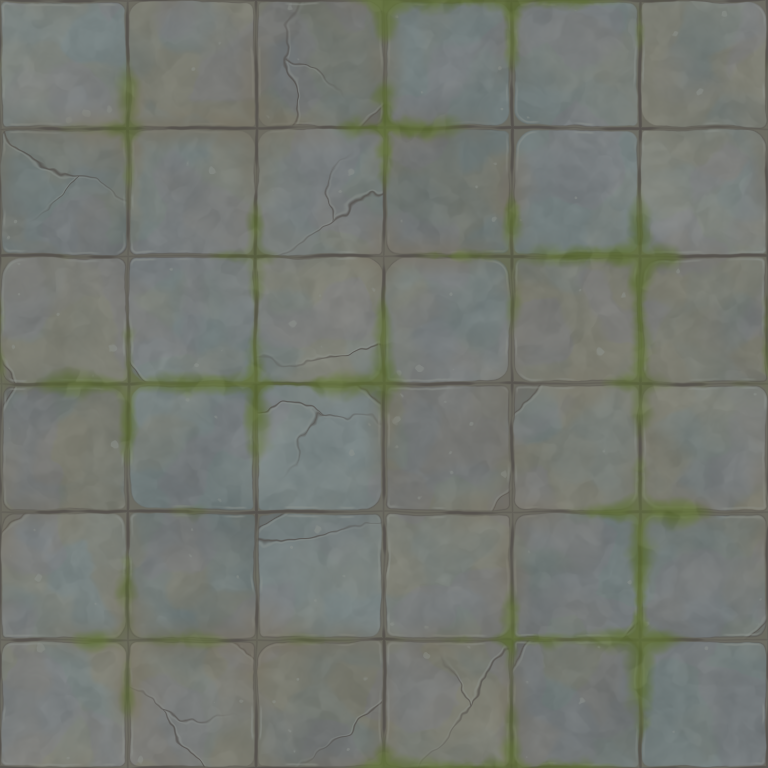
Write a Shadertoy shader that draws this texture.

```glsl
const float TILES = 6.0;
const vec3 STONE_COOL = vec3(0.448, 0.490, 0.490);
const vec3 STONE_WARM = vec3(0.483, 0.484, 0.440);
const vec3 STONE_VIOLET = vec3(0.472, 0.474, 0.490);
const vec3 JOINT = vec3(0.415, 0.410, 0.370);
const vec3 SHADOW = vec3(0.320, 0.305, 0.290);
const vec3 EARTH = vec3(0.460, 0.430, 0.365);
const vec3 RIM = vec3(0.550, 0.570, 0.550);
const vec3 MOSS = vec3(0.365, 0.435, 0.200);

float hash(vec2 p, float seed) {
    vec3 q = fract((p.xyx + seed * 17.31) * vec3(0.1031, 0.1030, 0.0973));
    q += dot(q, q.yzx + 33.33);
    return fract((q.x + q.y) * q.z);
}

// Value noise that wraps across the canvas
float noise(vec2 uv, float scale, float seed) {
    vec2 p = uv * scale, i = floor(p), f = fract(p);
    vec2 a = mod(i, scale), b = mod(i + 1.0, scale);
    f = f * f * (3.0 - 2.0 * f);
    return mix(mix(hash(a, seed), hash(vec2(b.x, a.y), seed), f.x),
               mix(hash(vec2(a.x, b.y), seed), hash(b, seed), f.x), f.y);
}

float fbm(vec2 uv, float scale, float seed) {
    float sum = 0.0, amp = 0.533;
    for (int k = 0; k < 4; k++) {
        sum += amp * noise(uv, scale, seed + float(k));
        scale *= 2.0;
        amp *= 0.5;
    }
    return sum;
}

// Soft-edged patches of constant value, like brush dabs
float dabs(vec2 uv, float scale, float seed) {
    vec2 p = uv * scale, i = floor(p);
    float sum = 0.0, total = 0.0;
    for (int y = -1; y <= 1; y++)
    for (int x = -1; x <= 1; x++) {
        vec2 c = i + vec2(x, y), id = mod(c, scale);
        vec2 r = c + vec2(hash(id, seed), hash(id, seed + 1.0)) - p;
        float w = exp(-11.0 * dot(r, r)) + 1e-6;
        sum += w * hash(id, seed + 2.0);
        total += w;
    }
    return sum / total;
}

float roundBox(vec2 p, float halfSize, float radius) {
    vec2 q = abs(p) - halfSize + radius;
    return length(max(q, 0.0)) + min(max(q.x, q.y), 0.0) - radius;
}

float line(float d, float width, float aa) {
    return 1.0 - smoothstep(width - aa, width + aa, abs(d));
}

vec2 direction(float angle) { return vec2(cos(angle), sin(angle)); }

// Main fracture with one branch: x is the dark gap, y its lit edge
vec2 fracture(vec2 p, vec2 id, float bend, float aa) {
    float angle = 6.2832 * hash(id, 31.0);
    vec2 n = direction(angle);
    float s = dot(p, n) - 0.1 - 0.22 * hash(id, 32.0) + bend;
    float along = dot(p, vec2(-n.y, n.x)) - 0.2 * (hash(id, 33.0) - 0.5);
    float turn = mix(0.5, 1.1, hash(id, 34.0));
    float b = along * cos(turn) + s * sin(turn) * 0.6 + bend * 0.5;
    float side = step(s, 0.0) * step(0.45, hash(id, 35.0)) * smoothstep(-0.5, -0.05, s);
    float fade = mix(0.35, 1.0, smoothstep(-0.4, 0.2, along));
    float gap = max(line(s, 0.007, aa) * fade, line(b, 0.005, aa) * side);
    float lit = max(line(s + 0.018, 0.007, aa) * fade, line(b - 0.015, 0.005, aa) * side);
    return vec2(gap, lit);
}

// Small pale pits scattered on a wrapping grid
float flecks(vec2 uv, float scale, float aa) {
    vec2 p = uv * scale, id = floor(p);
    vec2 c = 0.25 + 0.5 * vec2(hash(id, 41.0), hash(id, 42.0));
    float r = mix(0.04, 0.16, pow(hash(id, 43.0), 3.0));
    float d = length(fract(p) - c) + 0.1 * (noise(uv, scale * 8.0, 44.0) - 0.5);
    return step(0.88, hash(id, 45.0)) * (1.0 - smoothstep(r - aa, r + aa, d));
}

void mainImage(out vec4 fragColor, in vec2 fragCoord) {
    vec2 uv = fragCoord / iResolution.xy;
    float aa = max(TILES / iResolution.y, 0.006);
    vec2 warp = vec2(fbm(uv, 18.0, 1.0), fbm(uv, 18.0, 6.0)) - 0.5;
    vec2 grid = uv * TILES + 0.03 * warp;
    vec2 id = mod(floor(grid), TILES), p = fract(grid) - 0.5;

    // Ragged tile outline, each corner worn differently
    float wear = hash(id * 2.0 + step(0.0, p), 11.0);
    float d = roundBox(p, mix(0.478, 0.492, hash(id, 12.0)), mix(0.03, 0.17, wear * wear));
    d += 0.022 * (fbm(uv, 36.0, 80.0) - 0.5);
    float seam = 0.5 - max(abs(p.x), abs(p.y));

    // Mottled stone
    vec2 brush = uv + 0.035 * warp;
    float broad = dabs(brush, 18.0, 13.0), fine = dabs(brush, 54.0, 16.0);
    float cloud = fbm(uv, 12.0, 20.0), grain = fbm(brush, 60.0, 85.0);
    float hue = 0.5 + 0.65 * (hash(id, 24.0) - 0.55) + 0.6 * (broad - 0.5) + 0.5 * (cloud - 0.5);
    vec3 stone = mix(STONE_COOL, STONE_WARM, smoothstep(0.0, 1.0, hue));
    stone = mix(stone, STONE_VIOLET, 0.5 * smoothstep(0.45, 0.75, dabs(brush, 15.0, 25.0)));
    stone += 0.045 * (hash(id, 28.0) - 0.5) + 0.03 * (fine - 0.5);
    stone += 0.075 * (cloud - 0.5) + 0.035 * (grain - 0.5);
    stone = mix(stone, RIM, 0.5 * flecks(uv, 30.0, aa * 5.0));

    // Cracks and chipped corners on some tiles
    float bend = 0.32 * (fbm(uv, 16.0, 36.0) - 0.5);
    vec2 crack = fracture(p, id, bend, aa) * step(0.7, hash(id, 37.0));
    vec2 corner = sign(vec2(hash(id, 51.0), hash(id, 52.0)) - 0.5);
    float chip = dot(p * corner, vec2(0.75, 0.66)) - 0.57 + 0.6 * bend;
    float chipped = step(0.65, hash(id, 53.0));
    stone = mix(stone, SHADOW, 0.3 * chipped * smoothstep(-aa, aa, chip));
    stone = mix(stone, RIM, 0.4 * max(crack.y, chipped * line(chip + 0.018, 0.007, aa)));
    stone = mix(stone, SHADOW, 0.75 * max(crack.x, chipped * line(chip, 0.005, aa)));

    // Broken lit rim and earth stains along the edges
    float rimStrength = smoothstep(0.45, 0.8, noise(uv, 42.0, 54.0));
    stone = mix(stone, RIM, 0.5 * rimStrength * line(d + 0.017, 0.007, aa));
    float dirt = smoothstep(0.42, 0.75, fbm(uv, 6.0, 60.0)) * smoothstep(-0.2, 0.02, d);
    stone = mix(stone, EARTH, 0.55 * dirt);

    // Thin seams that fade in and out, with faint tile outlines
    float depth = smoothstep(0.25, 0.7, noise(uv, 30.0, 65.0));
    vec3 color = mix(stone, JOINT, 0.85 * smoothstep(-aa, aa, d));
    color = mix(color, SHADOW, mix(0.1, 0.5, 1.0 - depth) * line(d, 0.004, aa));
    color = mix(color, SHADOW, mix(0.4, 0.85, depth) * line(seam, mix(0.006, 0.012, depth), aa));

    // Patchy moss spreads out of the joints
    float growth = smoothstep(0.47, 0.7, fbm(uv, 6.0, 70.0));
    float reach = mix(0.01, 0.26, growth * pow(fbm(uv, 18.0, 75.0), 1.5));
    float moss = growth * smoothstep(-reach, 0.02, d + 0.05 * (grain - 0.5));
    color = mix(color, MOSS + 0.07 * (fine - 0.5), 0.75 * moss);

    fragColor = vec4(color, 1.0);
}
```
